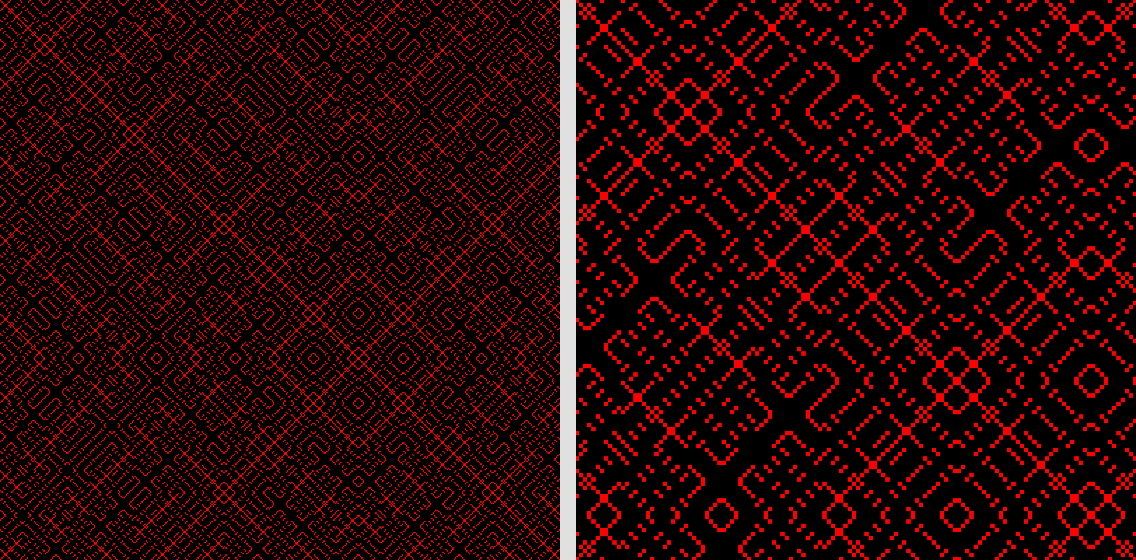
Left, the full canvas; right, a detail of the centre.
A WebGL 1 fragment shader for this pattern:

```glsl
precision highp float;

uniform vec2 u_resolution;

const float GRID_CELLS = 400.0;  // cells across the canvas
const float DIVISOR = 7.0;       // cells whose xor is a multiple of this are lit
const float EDGE_SOFTNESS = 0.3; // width of the smoothed edge, in pixels
const int BIT_COUNT = 9;         // enough bits to index every cell
const vec3 BACKGROUND = vec3(0.0, 0.0, 0.0);
const vec3 LIT = vec3(1.0, 0.0, 0.0);

// Bitwise exclusive or of two non-negative whole numbers
float bitXor(vec2 v) {
  float result = 0.0;
  float place = 1.0;
  for (int i = 0; i < BIT_COUNT; i++) {
    vec2 bits = mod(v, 2.0);
    result += place * abs(bits.x - bits.y);
    v = floor(v * 0.5);
    place *= 2.0;
  }
  return result;
}

// 1.0 where column xor row is divisible, else 0.0
float litCell(vec2 cell) {
  float value = bitXor(clamp(cell, 0.0, GRID_CELLS - 1.0));
  return 1.0 - step(1.0, mod(value + 0.5, DIVISOR));
}

// Box filter over a footprint narrower than one cell
float filteredPattern(vec2 p, vec2 halfWidth) {
  vec2 low = floor(p - halfWidth);
  vec2 high = floor(p + halfWidth);
  vec2 share = clamp((p + halfWidth - high) / (2.0 * halfWidth), 0.0, 1.0);
  float nearRow = mix(litCell(low), litCell(vec2(high.x, low.y)), share.x);
  float farRow = mix(litCell(vec2(low.x, high.y)), litCell(high), share.x);
  return mix(nearRow, farRow, share.y);
}

void main() {
  // Rows are counted from the top edge
  vec2 uv = gl_FragCoord.xy / u_resolution;
  vec2 p = vec2(uv.x, 1.0 - uv.y) * GRID_CELLS;
  vec2 halfWidth = 0.5 * EDGE_SOFTNESS * GRID_CELLS / u_resolution;

  float coverage = filteredPattern(p, halfWidth);
  gl_FragColor = vec4(mix(BACKGROUND, LIT, coverage), 1.0);
}
```
